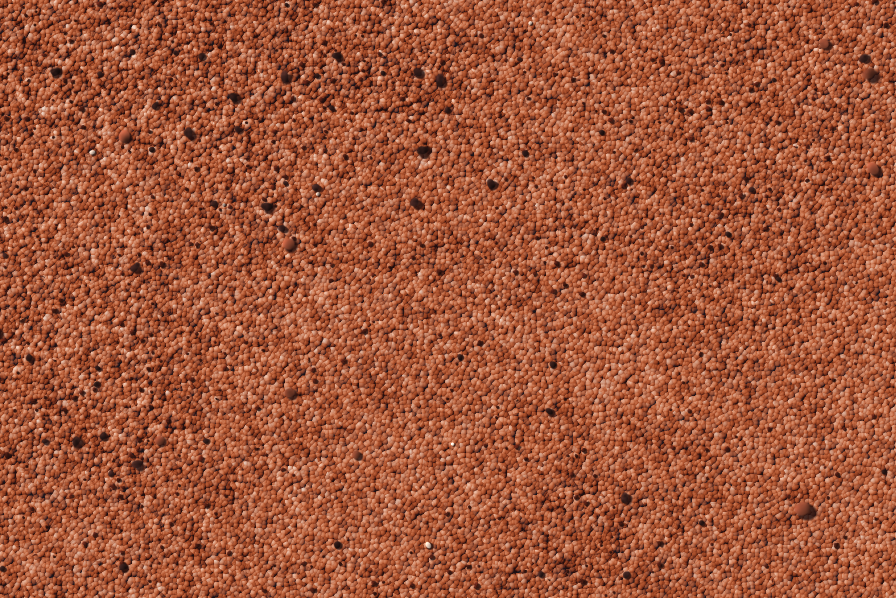
Reproduce this texture procedurally as a WebGL 1 fragment shader.

```glsl
precision highp float;
// Sunlit red desert sand: fine grains, clumps, dark gravel and a few pale stones.

uniform vec2 u_resolution;

#define FINE_SCALE 145.0    // fine grains per canvas height
#define COARSE_SCALE 74.0   // coarse grains per canvas height
#define FINE_GAIN 1.15
#define COARSE_GAIN 0.55
#define PATCH_GAIN 0.9      // strength of broad light and dark areas
#define CRUMB_SHARE 0.13    // share of cells holding a dark crumb
#define STONE_SHARE 0.11
#define LUMP_SHARE 0.05
#define PALE_SHARE 0.035
#define LIGHT vec2(-0.8, 0.6)

const vec3 BLACK = vec3(0.12, 0.05, 0.05);
const vec3 DARK  = vec3(0.33, 0.12, 0.08);
const vec3 BROWN = vec3(0.53, 0.22, 0.11);
const vec3 RUST  = vec3(0.69, 0.33, 0.185);
const vec3 SAND  = vec3(0.78, 0.44, 0.29);
const vec3 PALE  = vec3(0.84, 0.56, 0.43);
const vec3 GLINT = vec3(0.96, 0.82, 0.74);

float hash(vec2 p) {
  vec3 q = fract(p.xyx * vec3(0.1031, 0.1030, 0.0973));
  q += dot(q, q.yzx + 33.33);
  return fract((q.x + q.y) * q.z);
}

vec2 hash2(vec2 p) {
  return vec2(hash(p + 11.7), hash(p + 57.3));
}

float noise(vec2 p) {
  vec2 i = floor(p), f = fract(p);
  f = f * f * (3.0 - 2.0 * f);
  return mix(mix(hash(i), hash(i + vec2(1, 0)), f.x),
             mix(hash(i + vec2(0, 1)), hash(i + vec2(1, 1)), f.x), f.y);
}

float fbm(vec2 p) {
  return 0.5 * noise(p) + 0.3 * noise(p * 2.1 + 7.0) + 0.2 * noise(p * 4.3 + 19.0);
}

// Nearest grain: x = signed tone lit from one side, y = random value of the grain
vec2 grain(vec2 p) {
  vec2 cell = floor(p), best = vec2(0), id = vec2(0);
  float nearest = 9.0;
  for (int y = -1; y <= 1; y++)
  for (int x = -1; x <= 1; x++) {
    vec2 c = cell + vec2(x, y);
    vec2 d = p - c - hash2(c);
    float dd = dot(d, d);
    if (dd < nearest) { nearest = dd; best = d; id = c; }
  }
  float own = hash(id + 91.0);
  float tone = 2.1 * (own - 0.5) + 2.0 * dot(best, LIGHT) - 2.0 * (nearest - 0.16);
  return vec2(tone, hash(id + 133.0));
}

// Tone in standard deviations to sand colour
vec3 sandColor(float t) {
  vec3 c = mix(BLACK, DARK, clamp((t + 3.0) / 1.0, 0.0, 1.0));
  c = mix(c, BROWN, clamp((t + 2.0) / 0.9, 0.0, 1.0));
  c = mix(c, RUST, clamp((t + 1.1) / 1.2, 0.0, 1.0));
  c = mix(c, SAND, clamp((t - 0.1) / 0.8, 0.0, 1.0));
  c = mix(c, PALE, clamp((t - 0.9) / 0.9, 0.0, 1.0));
  return mix(c, GLINT, clamp((t - 1.9) / 1.3, 0.0, 1.0));
}

// Scattered stones of a given colour, each with a shadow away from the light
vec3 addStones(vec3 base, vec2 p, float scale, float share, vec2 radii, vec3 tint) {
  vec2 q = p * scale + scale * 1.37;
  vec2 cell = floor(q);
  float wobble = 0.7 + 0.6 * noise(q * 5.0);
  for (int y = -1; y <= 1; y++)
  for (int x = -1; x <= 1; x++) {
    vec2 c = cell + vec2(x, y);
    if (hash(c + 3.1) > share) continue;
    vec2 rnd = hash2(c + 29.0);
    float r = mix(radii.x, radii.y, rnd.x * rnd.x);
    vec2 d = q - c - 0.2 - 0.6 * hash2(c + 71.0);
    float turn = 6.283 * rnd.y;
    vec2 axis = vec2(cos(turn), sin(turn));
    float stretch = 0.45 * rnd.x;
    vec2 s = d + LIGHT * r * 0.6;
    float shadow = 1.0 - smoothstep(0.7, 1.15, length(s) / (r * wobble));
    vec2 e = d + axis * dot(d, axis) * stretch;
    float body = 1.0 - smoothstep(0.75, 1.1, length(e) / (r * wobble));
    float shade = 0.9 + 0.5 * dot(d, LIGHT) / r + 0.5 * (noise(q * 9.0) - 0.5);
    base = mix(base, BLACK, 0.8 * shadow);
    base = mix(base, tint * shade * (0.75 + 0.5 * rnd.y), 0.92 * body);
  }
  return base;
}

vec3 ground(vec2 p) {
  float broad = fbm(p * 3.2 + 4.0) - 0.5;
  float clump = fbm(p * 24.0) - 0.5;
  // Rougher toward the upper left, smoother toward the lower right
  float rough = clamp(0.9 + 1.6 * broad - 0.35 * (p.x - p.y - 0.25), 0.4, 1.5);
  vec2 fine = grain(p * FINE_SCALE);
  vec2 coarse = grain(p * COARSE_SCALE + 40.0);
  float tone = FINE_GAIN * fine.x + COARSE_GAIN * rough * coarse.x;
  tone += 0.1 + 0.9 * clump - PATCH_GAIN * broad;
  vec3 c = sandColor(tone);
  c += smoothstep(0.45, 1.0, fine.y) * vec3(-0.03, 0.03, 0.06);
  float gravel = rough * smoothstep(0.25, 0.65, fbm(p * 9.0 + 31.0)) * 1.3;
  c = addStones(c, p, 62.0, CRUMB_SHARE * gravel, vec2(0.14, 0.34), DARK);
  c = addStones(c, p, 9.0, LUMP_SHARE, vec2(0.08, 0.17), vec3(0.58, 0.29, 0.2));
  c = addStones(c, p, 23.0, STONE_SHARE * rough, vec2(0.1, 0.24), vec3(0.2, 0.11, 0.1));
  return addStones(c, p, 14.0, PALE_SHARE, vec2(0.045, 0.09), vec3(0.95, 0.85, 0.78));
}

void main() {
  // Four samples per pixel smooth the grain edges
  vec3 sum = vec3(0);
  for (int y = 0; y < 2; y++)
  for (int x = 0; x < 2; x++) {
    vec2 offset = 0.5 * vec2(x, y) - 0.25;
    sum += ground((gl_FragCoord.xy + offset) / u_resolution.y);
  }
  gl_FragColor = vec4(sum / 4.0, 1.0);
}
```
